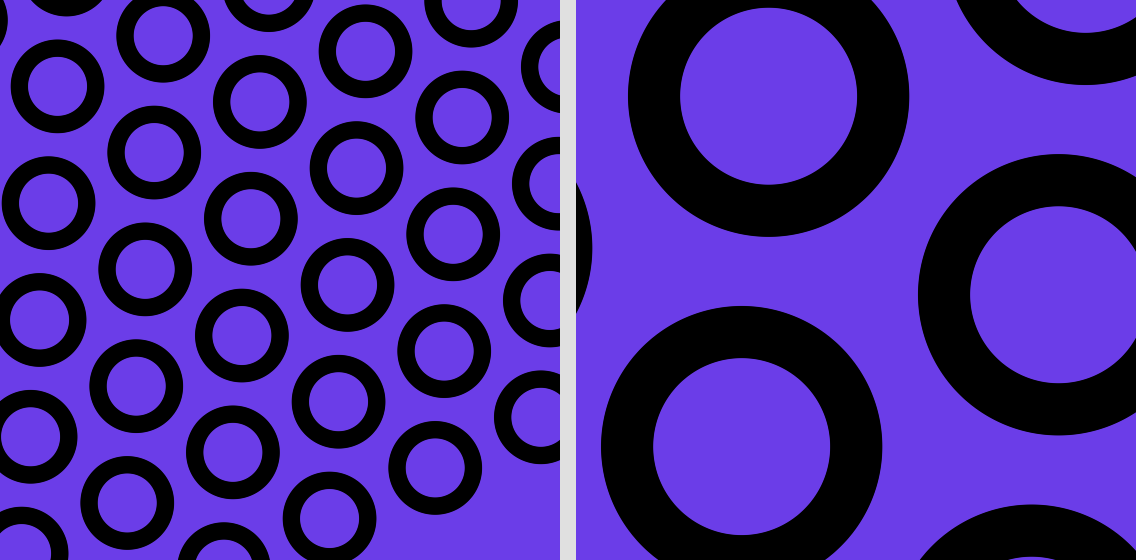
Left, the full canvas; right, a detail of the centre.
Reproduce this pattern procedurally as a Shadertoy shader.

```glsl
// Black rings on violet, set on a tilted hexagonal lattice.
// The plane is turned into lattice space, where the nearest ring centre is
// found among two neighbouring rows; the lattice ends at a lowest row.

const float SPACING = 0.2092;      // distance between ring centres
const float ROW_HEIGHT = 0.8660254; // row pitch in units of SPACING
const float LOWEST_ROW = -3.0;

mat2 rotation(float angle) {
    float c = cos(angle), s = sin(angle);
    return mat2(c, s, -s, c);
}

// Distance to the nearest lattice centre, in units of SPACING.
float centreDistance(vec2 p) {
    float nearest = 1e3;
    for (int i = 0; i < 2; i++) {
        float row = max(floor(p.y / ROW_HEIGHT) + float(i), LOWEST_ROW);
        float x = p.x - 0.5 * row; // each row shifts by half a step
        vec2 offset = vec2(x - round(x), p.y - row * ROW_HEIGHT);
        nearest = min(nearest, length(offset));
    }
    return nearest;
}

void mainImage(out vec4 fragColor, in vec2 fragCoord) {
    vec2 uv = fragCoord / iResolution.y;
    vec2 p = rotation(-0.4468) * (uv - vec2(0.448, 0.6094)) / SPACING;

    // Signed distance to the ring band, smoothed over about one pixel.
    float ring = abs(centreDistance(p) - 0.326) - 0.0743;
    float pixel = 1.0 / (iResolution.y * SPACING);
    float ground = smoothstep(-0.6 * pixel, 0.6 * pixel, ring);

    fragColor = vec4(vec3(0.42, 0.24, 0.91) * ground, 1.0);
}
```
